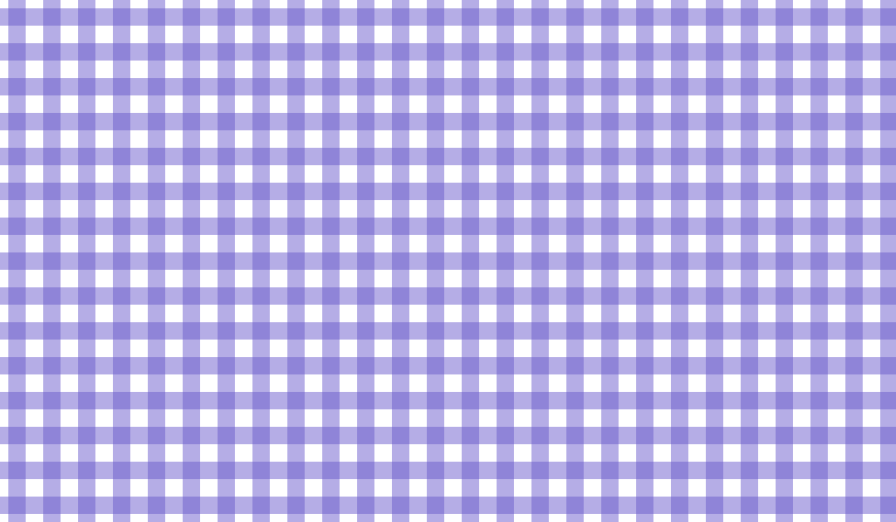
A WebGL 2 fragment shader for this pattern:

```glsl
#version 300 es
precision highp float;
// Gingham check: two sets of translucent bands, upright and level, on white cloth.
// Each set is a periodic distance to the band centre; where the bands cross,
// the two coverages combine into a deeper tint.

#define REPEATS_ACROSS 25.69
#define BAND_WIDTH 0.498
#define FIRST_BAND_CENTRE vec2(0.487, 0.487)
#define CLOTH vec3(1.0, 1.0, 1.0)
#define SINGLE_BAND vec3(0.71, 0.68, 0.902)
#define CROSSED_BANDS vec3(0.562, 0.518, 0.847)

uniform vec2 u_resolution;
out vec4 fragColor;

// Coverage of the upright (x) and level (y) bands, with edges one pixel soft.
vec2 bandCoverage(vec2 cell, float pixelsPerCell) {
    vec2 fromCentre = abs(fract(cell - FIRST_BAND_CENTRE + 0.5) - 0.5);
    return clamp((0.5 * BAND_WIDTH - fromCentre) * pixelsPerCell + 0.5, 0.0, 1.0);
}

void main() {
    // Square cells, counted from the upper left corner.
    float pixelsPerCell = u_resolution.x / REPEATS_ACROSS;
    vec2 fromTopLeft = vec2(gl_FragCoord.x, u_resolution.y - gl_FragCoord.y);
    vec2 band = bandCoverage(fromTopLeft / pixelsPerCell, pixelsPerCell);

    // Blend cloth, single bands and crossings.
    vec3 betweenLevels = mix(CLOTH, SINGLE_BAND, band.x);
    vec3 onLevel = mix(SINGLE_BAND, CROSSED_BANDS, band.x);
    fragColor = vec4(mix(betweenLevels, onLevel, band.y), 1.0);
}
```
